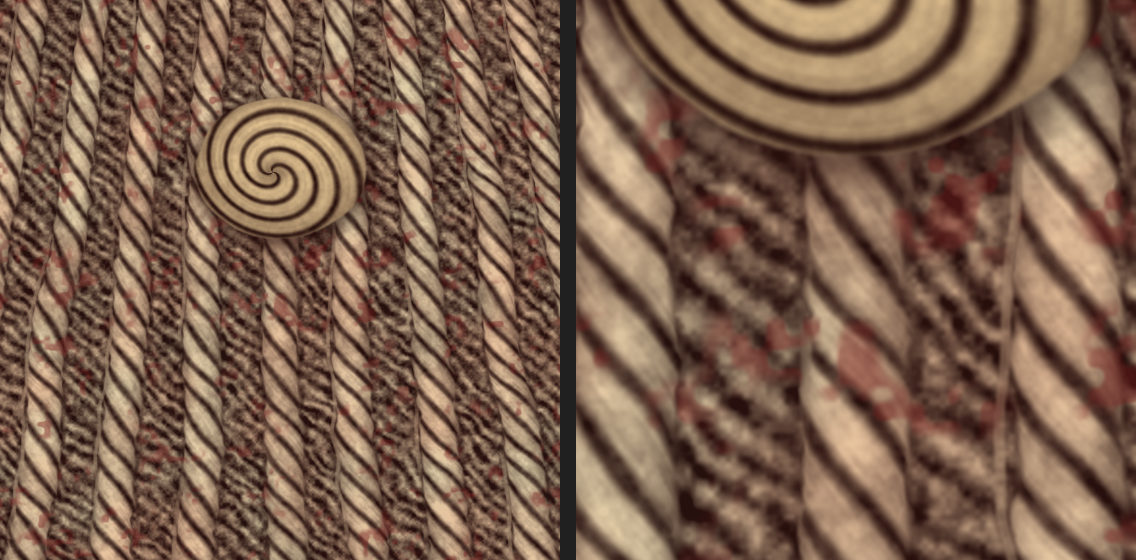
Left, the full canvas; right, a detail of the centre.
A Shadertoy shader for this texture:

```glsl
// Knitted wool: nine fanning twisted cords over a speckled twill ground, with one coiled yarn knot.
#define CORD_GAP 0.151        // cord spacing at the bottom edge
#define FAN 0.042             // how much the spacing shrinks toward the top
#define CORD_HALF 0.235       // cord half width, in spacings
#define PLY_PITCH 0.054       // height of one cord ply
#define TWILL_PITCH 0.031     // height of one twill rib
#define KNOT_POS vec2(0.502, 0.700)
#define KNOT_SIZE vec2(0.154, 0.127)
#define KNOT_ARMS 3.0
#define KNOT_TURNS 4.2
#define DARK_WOOL vec3(0.15, 0.06, 0.05)
#define LIGHT_WOOL vec3(0.81, 0.70, 0.57)
#define RED_FLECK vec3(0.45, 0.11, 0.11)

const float TAU = 6.28318;

float hash(vec2 p) {
    return fract(sin(dot(p, vec2(127.1, 311.7))) * 43758.5);
}

float noise(vec2 p) {
    vec2 i = floor(p), f = fract(p);
    f = f * f * (3.0 - 2.0 * f);
    return mix(mix(hash(i), hash(i + vec2(1, 0)), f.x),
               mix(hash(i + vec2(0, 1)), hash(i + vec2(1, 1)), f.x), f.y);
}

// Fuzz in the range -0.5 to 0.5
float fuzz(vec2 p) {
    return 0.45 * noise(p * 75.0) + 0.35 * noise(p * 150.0 + 9.0)
         + 0.20 * noise(p * 290.0 + 31.0) - 0.5;
}

// Rounded strand across one unit of phase: 0 in the groove, 1 on the crest
float strand(float phase, float groove) {
    float edge = 0.5 - abs(fract(phase) - 0.5);
    return smoothstep(0.0, groove, edge) * (0.72 + 0.28 * sin(edge * TAU * 0.5));
}

// Speckled diagonal ribs
float twillTone(vec2 p, float grain) {
    float wobble = noise(p * 17.0) * 0.9 + noise(p * 48.0) * 0.45;
    float rib = sin(TAU * ((p.y + 0.86 * p.x) / TWILL_PITCH + wobble));
    float broken = 0.65 + 0.5 * noise(p * 38.0 + 5.0);
    return 0.39 + 0.25 * rib * broken + 0.95 * grain;
}

// Slanting plies of one cord; u runs from -1 to 1 across it
float cordTone(float u, float y, float id, float grain) {
    float jitter = 0.5 * noise(vec2(y * 14.0, id * 7.3));
    float phase = y / PLY_PITCH + 0.62 * u + 0.14 * u * u * u + jitter + id * 0.37;
    float ply = strand(phase, 0.27);
    float shade = 0.86 + 0.26 * hash(vec2(floor(phase), id));
    float rounding = 1.0 - 0.34 * u * u - 0.08 * u;
    float fibre = noise(vec2(phase * 9.0, u * 2.5 + id * 11.0)) - 0.5;
    return mix(0.16, 1.0, ply) * shade * rounding + 0.15 * fibre + 0.42 * grain;
}

// Coiled strands; q is the position in knot radii
float knotTone(vec2 q, float grain) {
    vec2 eye = q - vec2(-0.10, -0.06) * (1.0 - dot(q, q));
    float rho = length(eye);
    float angle = atan(eye.y, eye.x);
    float bend = 0.35 * sin(angle * 2.0 + 0.8) * rho;
    float phase = KNOT_ARMS * angle / TAU + KNOT_TURNS * rho + bend;
    float fibre = noise(vec2(phase * 6.0, rho * 7.0)) - 0.5;
    float light = 1.02 - 0.36 * pow(length(q), 4.0) + 0.10 * q.y;
    float core = mix(0.6, 1.0, smoothstep(0.0, 0.3, rho));
    return mix(0.10, 1.0, strand(phase, 0.25)) * light * core + 0.16 * fibre + 0.22 * grain;
}

void mainImage(out vec4 fragColor, in vec2 fragCoord) {
    vec2 p = fragCoord / iResolution.y;
    float grain = fuzz(p);

    // Fanned cord coordinates
    float gap = CORD_GAP - FAN * p.y;
    float column = (p.x - 0.502 + 0.01 * p.y) / gap;
    column += 0.16 * (noise(vec2(p.y * 5.0, floor(column + 0.5) * 3.7)) - 0.5);
    float id = floor(column + 0.5);
    float u = (column - id) / CORD_HALF;
    float ragged = abs(u) + 0.30 * (noise(p * 42.0) - 0.5) + 0.25 * grain;

    // Ground, cord shadow, cord
    float tone = twillTone(p, grain);
    tone *= 1.0 - 0.38 * (1.0 - smoothstep(0.0, 0.28, abs(ragged - 1.08)));
    float cord = 1.0 - smoothstep(0.90, 1.08, ragged);
    tone = mix(tone, cordTone(u, p.y, id, grain), cord);

    // Thin loose thread along the left of each cord
    float thread = abs(u + 1.12 + 0.35 * (noise(vec2(p.y * 22.0, id * 5.1)) - 0.5));
    float present = smoothstep(0.35, 0.65, noise(vec2(p.y * 9.0, id * 9.7)));
    tone = mix(tone, 0.66 + 0.4 * grain, 0.7 * present * (1.0 - smoothstep(0.04, 0.16, thread)));

    // Knot with its cast shadow
    vec2 q = (p - KNOT_POS) / KNOT_SIZE;
    float rim = length(q) + 0.05 * (noise(p * 30.0) - 0.5);
    float below = length(q + vec2(0.0, 0.07));
    tone *= 1.0 - 0.5 * (1.0 - smoothstep(0.95, 1.20, below));
    float knot = 1.0 - smoothstep(0.97, 1.01, rim);
    tone = mix(tone, knotTone(q, grain), knot);

    // Wool colour, uneven dye and red flecks
    vec3 color = mix(DARK_WOOL, LIGHT_WOOL, clamp(tone, 0.0, 1.12));
    float dye = noise(p * 13.0 + 40.0) - 0.5;
    color *= 1.0 + dye * vec3(0.05, -0.07, -0.08) * (1.0 - knot);
    float fleck = smoothstep(0.58, 0.85, noise(p * 26.0 + 70.0)) * smoothstep(0.4, 0.75, noise(p * 95.0 + 13.0));
    color = mix(color, RED_FLECK, 0.45 * fleck * (1.0 - knot));
    color *= mix(vec3(1.0), vec3(1.0, 0.99, 0.91), knot);
    fragColor = vec4(clamp(color, 0.0, 1.0), 1.0);
}
```
